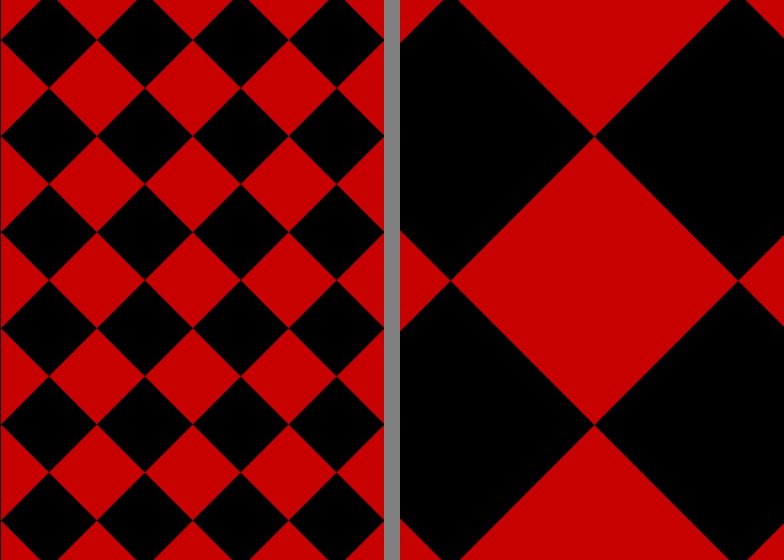
Left, the full canvas; right, a detail of the centre.
This pattern is drawn by a Shadertoy shader. Its source:

```glsl
// Harlequin checker of black diamonds on red, four across and nearly six down
#define CELL_SIZE vec2(0.1712, 0.1716)    // repeat, in canvas heights
#define FIRST_CENTER vec2(0.0875, 0.0705) // lowest left diamond
#define RED vec3(0.78, 0.0, 0.0)
#define BLACK vec3(0.0)
#define MARGIN_WIDTH 0.0017               // dark sliver on the left side
#define EDGE_SOFTNESS 0.7                 // half width of the blend, in pixels

// Signed distance to the nearest diamond of the lattice, in canvas heights
float diamondLattice(vec2 p) {
    vec2 cell = (p - FIRST_CENTER) / CELL_SIZE;
    vec2 local = abs(fract(cell + 0.5) - 0.5);
    return (local.x + local.y - 0.5) / length(1.0 / CELL_SIZE);
}

void mainImage(out vec4 fragColor, in vec2 fragCoord) {
    vec2 p = fragCoord / iResolution.y;
    float blend = EDGE_SOFTNESS / iResolution.y;

    // Union of the diamonds and the dark margin
    float dist = min(diamondLattice(p), p.x - MARGIN_WIDTH);
    vec3 color = mix(BLACK, RED, smoothstep(-blend, blend, dist));

    fragColor = vec4(color, 1.0);
}
```
